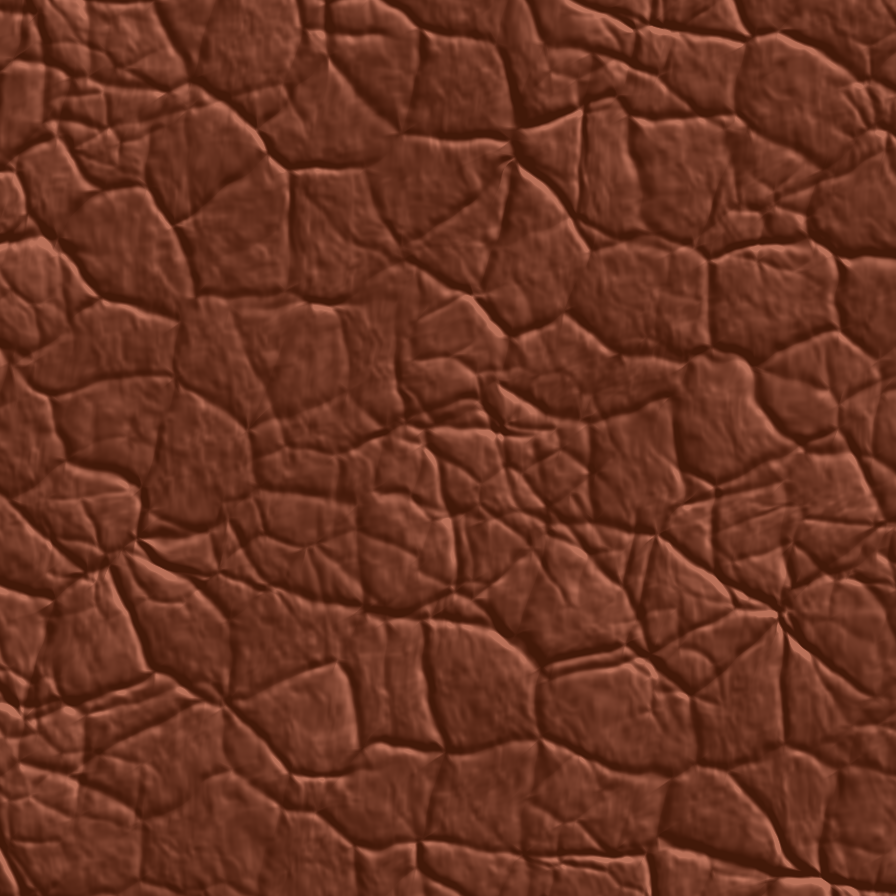
A WebGL 2 fragment shader for this texture:

```glsl
#version 300 es
precision highp float;

uniform vec2 u_resolution;
out vec4 fragColor;

vec2 hash2(vec2 p) {
    vec3 q = fract(p.xyx * vec3(0.1031, 0.1030, 0.0973));
    q += dot(q, q.yzx + 33.33);
    return fract((q.xx + q.yz) * q.zy);
}

float noise(vec2 p) {
    vec2 cell = floor(p);
    vec2 f = fract(p);
    f = f * f * f * (f * (f * 6.0 - 15.0) + 10.0);
    float low = mix(hash2(cell).x, hash2(cell + vec2(1.0, 0.0)).x, f.x);
    float high = mix(hash2(cell + vec2(0.0, 1.0)).x, hash2(cell + 1.0).x, f.x);
    return mix(low, high, f.y);
}

vec2 noise2(vec2 p) {
    return vec2(noise(p), noise(p + vec2(37.3, 71.9))) - 0.5;
}

// Vector from f to the jittered seed of the cell at an offset
vec2 toSeed(vec2 cell, vec2 offset, vec2 f, float jitter) {
    return offset + 0.5 + jitter * (hash2(cell + offset) - 0.5) - f;
}

// Distance to the nearest border between Voronoi cells
float borderDistance(vec2 p, float jitter) {
    vec2 cell = floor(p);
    vec2 f = fract(p);
    vec2 nearestOffset = vec2(0.0);
    vec2 nearest = vec2(9.0);
    for (int y = -1; y <= 1; y++) {
        for (int x = -1; x <= 1; x++) {
            vec2 offset = vec2(x, y);
            vec2 seed = toSeed(cell, offset, f, jitter);
            if (dot(seed, seed) < dot(nearest, nearest)) {
                nearest = seed;
                nearestOffset = offset;
            }
        }
    }
    float border = 9.0;
    for (int y = -2; y <= 2; y++) {
        for (int x = -2; x <= 2; x++) {
            if (x == 0 && y == 0) continue;
            vec2 seed = toSeed(cell, nearestOffset + vec2(x, y), f, jitter);
            vec2 across = normalize(seed - nearest);
            border = min(border, dot(0.5 * (seed + nearest), across));
        }
    }
    return border;
}

// Rounded pads separated by narrow grooves
float padRelief(vec2 p, float scale, float angle, float width, vec2 shift) {
    float c = cos(angle), s = sin(angle);
    vec2 q = mat2(c, s, -s, c) * p * scale + shift;
    float d = borderDistance(q, 0.85) / scale;
    float groove = exp(-d * d / (width * width));
    float dome = 1.0 - exp(-d / 0.025);
    return 0.020 * dome - 3.0 * width * groove;
}

float leatherHeight(vec2 p) {
    vec2 q = p + 0.022 * noise2(p * 13.0) + 0.006 * noise2(p * 42.0);
    float mainDepth = mix(0.45, 1.25, noise(p * 7.0 + 5.0));
    float crossDepth = smoothstep(0.2, 0.8, noise(p * 6.0 + 23.0));
    float fineDepth = smoothstep(0.35, 0.9, noise(p * 8.0 + 61.0));

    float h = mainDepth * padRelief(q, 8.5, 0.12, 0.0066, vec2(11.0, 17.0));
    h += 0.85 * crossDepth * padRelief(q, 6.6, -0.35, 0.0060, vec2(43.0, 29.0));
    h += 0.60 * fineDepth * padRelief(q, 17.0, 0.25, 0.0048, vec2(71.0, 53.0));

    // Fine grain of the skin
    h += 0.011 * noise(q * vec2(65.0, 50.0) + 9.0);
    h += 0.005 * noise(q * vec2(140.0, 105.0) + 31.0);
    return h;
}

vec3 leatherColor(float tone) {
    const vec3 base = vec3(0.41, 0.20, 0.13);
    const vec3 gain = vec3(0.090, 0.066, 0.060);
    const vec3 curve = vec3(0.012, 0.010, 0.009);
    float t = clamp(tone, -2.5, 2.6);
    return base + t * (gain + t * curve);
}

void main() {
    vec2 p = gl_FragCoord.xy / min(u_resolution.x, u_resolution.y);

    // Raking light from the upper right
    vec2 toLight = normalize(vec2(0.55, 0.83));
    float reach = 0.0024;
    float behind = leatherHeight(p - toLight * reach);
    float ahead = leatherHeight(p + toLight * reach);
    float slope = (behind - ahead) / (2.0 * reach);

    // Shadow in the grooves and uneven dye
    float cavity = 25.0 * (0.5 * (behind + ahead) - 0.022);
    float streaks = noise(p * vec2(120.0, 55.0) + 83.0) - 0.5;
    float patches = noise(p * 9.0 + 47.0) - 0.5;

    float tone = slope + cavity + 0.7 * streaks + 0.4 * patches;
    fragColor = vec4(leatherColor(tone), 1.0);
}
```
